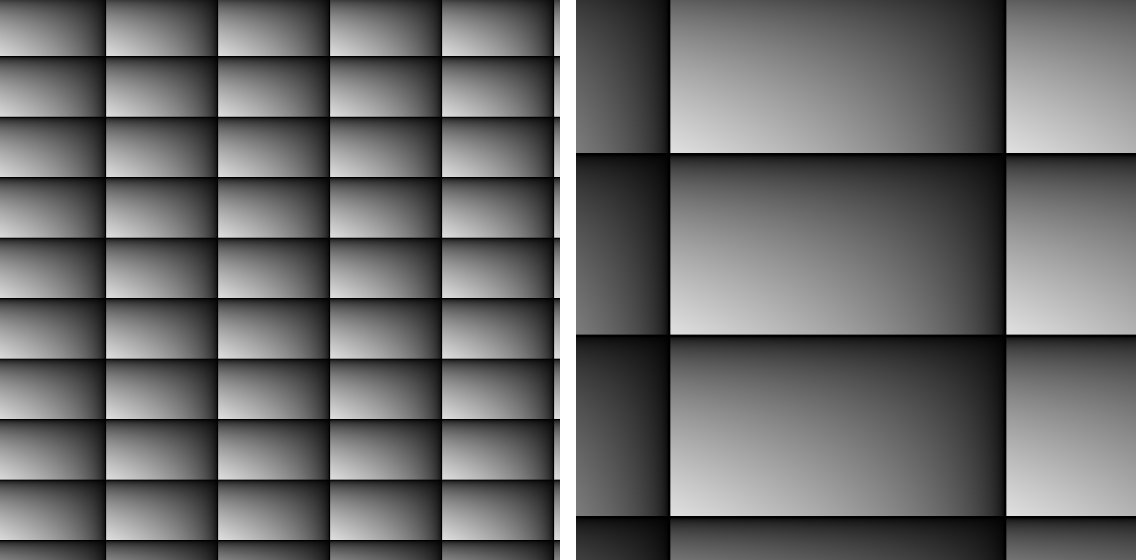
Left, the full canvas; right, a detail of the centre.
Reproduce this pattern procedurally as a three.js fragment shader.

```glsl
// Grid of wide shaded tiles, each bright at its lower left corner and
// falling to black along its top and right edges. Two linear ramps are
// multiplied in linear light, then gamma encoded for display.

#define TILE_SIZE vec2(0.2, 0.108)
#define TILE_ORIGIN vec2(0.1895, 0.0355)
#define SEAM_WIDTH 0.0013
#define PEAK_GREY 0.88
#define GAMMA 2.2

varying vec2 vUv;

// Falls from 1 at the near edge of a tile to 0 where the far seam begins.
vec2 tileRamp(vec2 local) {
  return clamp(1.0 - local / (TILE_SIZE - SEAM_WIDTH), 0.0, 1.0);
}

// Softens the abrupt step from the dark seam to the bright near edge.
float nearEdgeCoverage(vec2 local, vec2 pixel) {
  vec2 coverage = clamp(local / pixel + 0.5, 0.0, 1.0);
  return coverage.x * coverage.y;
}

void main() {
  vec2 pixel = max(fwidth(vUv), vec2(1e-5));

  // Position inside the tile, in canvas units
  vec2 local = fract((vUv - TILE_ORIGIN) / TILE_SIZE) * TILE_SIZE;

  // Shading
  vec2 ramp = tileRamp(local);
  float grey = PEAK_GREY * pow(ramp.x * ramp.y, 1.0 / GAMMA);
  grey *= nearEdgeCoverage(local, pixel);

  gl_FragColor = vec4(vec3(grey), 1.0);
}
```
